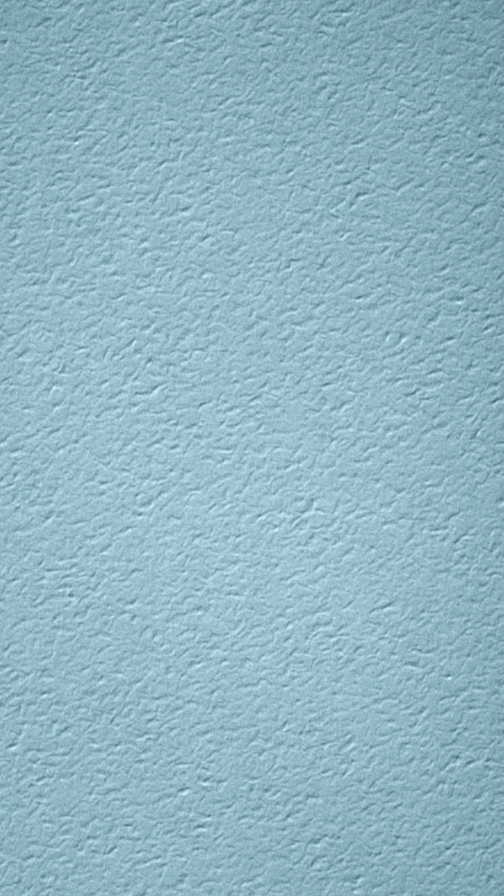
Write a Shadertoy shader that draws this texture.

```glsl
const vec3 WALL_BLUE = vec3(0.570, 0.720, 0.770);
const vec3 LIGHT_TINT = vec3(1.0, 1.0, 0.96);
const vec2 LIGHT_DIR = vec2(-0.40, 0.917);

vec2 randomGradient(vec2 cell) {
    vec3 h = fract(cell.xyx * vec3(0.1031, 0.1030, 0.0973));
    h += dot(h, h.yzx + 33.33);
    float angle = 6.2832 * fract((h.x + h.y) * h.z);
    return vec2(cos(angle), sin(angle));
}

float gradientNoise(vec2 p) {
    vec2 cell = floor(p);
    vec2 f = p - cell;
    vec2 blend = f * f * f * (f * (f * 6.0 - 15.0) + 10.0);
    vec2 e = vec2(0.0, 1.0);
    float a = dot(randomGradient(cell), f);
    float b = dot(randomGradient(cell + e.yx), f - e.yx);
    float c = dot(randomGradient(cell + e.xy), f - e.xy);
    float d = dot(randomGradient(cell + e.yy), f - e.yy);
    return mix(mix(a, b, blend.x), mix(c, d, blend.x), blend.y);
}

vec2 rotate(vec2 p, float angle) {
    float c = cos(angle), s = sin(angle);
    return vec2(c * p.x + s * p.y, c * p.y - s * p.x);
}

// Stretched noise cut to flat plateaus with separate dents
float dents(vec2 p, float tilt, vec2 frequency, float low, float high) {
    return smoothstep(low, high, gradientNoise(rotate(p, tilt) * frequency));
}

float plasterHeight(vec2 p) {
    vec2 warp = vec2(gradientNoise(p * 38.0), gradientNoise(p * 38.0 + 71.3));
    vec2 q = p + 0.006 * warp;
    float broad = dents(q, 0.42, vec2(36.0, 60.0), -0.46, -0.06);
    float small = dents(q + 5.7, 0.75, vec2(54.0, 92.0), -0.48, -0.06);
    float flatter = dents(q + 11.9, 0.05, vec2(46.0, 76.0), -0.48, -0.10);
    float crumbs = gradientNoise(rotate(q, 0.4) * vec2(75.0, 115.0));
    return broad + 0.75 * small + 0.75 * flatter + 0.5 * crumbs;
}

// Positive where the surface faces the light
float relief(vec2 p, float reach) {
    vec2 offset = LIGHT_DIR * reach;
    return plasterHeight(p - offset) - plasterHeight(p + offset);
}

float grain(vec2 p) {
    return 0.6 * gradientNoise(p * 137.0) + 0.9 * gradientNoise(p * 221.0 + 19.7);
}

// Falloff from the brighter left middle towards the corners
float roomLight(vec2 uv) {
    vec2 d = (uv - vec2(0.36, 0.43)) * vec2(0.9, 1.1);
    float cloud = gradientNoise(uv * vec2(2.0, 3.5) + 3.1);
    return 0.040 - 0.23 * dot(d, d) + 0.030 * cloud;
}

void mainImage(out vec4 fragColor, in vec2 fragCoord) {
    vec2 uv = fragCoord / iResolution.xy;
    vec2 p = fragCoord / iResolution.x;

    float slope = relief(p, 0.0028);
    float patchiness = 1.0 + 0.5 * gradientNoise(p * 9.0 + 41.0);
    float shade = patchiness * slope * (slope < 0.0 ? 0.110 : 0.088);
    shade += 0.080 * grain(p) + 0.02 * gradientNoise(p * 16.0 + 8.3);
    shade += roomLight(uv);

    vec3 color = WALL_BLUE + shade * LIGHT_TINT;
    fragColor = vec4(clamp(color, 0.0, 1.0), 1.0);
}
```
